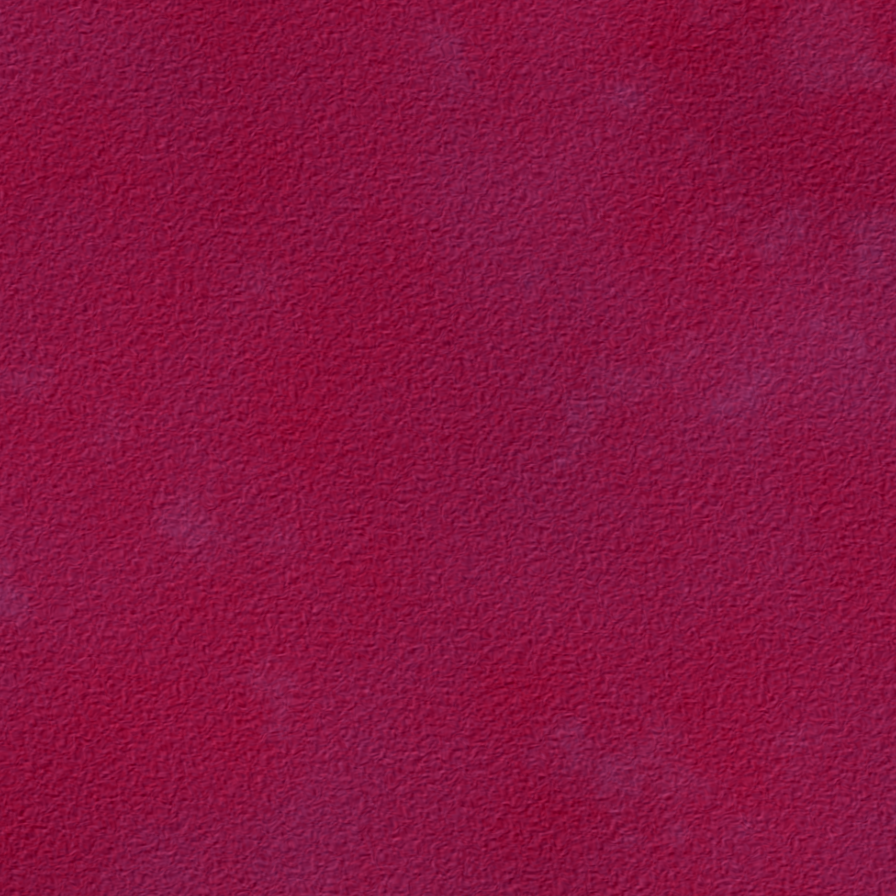
Write a Shadertoy shader that draws this texture.

```glsl
// Crimson suede-like paper: a fine embossed grain, slightly wider than tall,
// is lit from the upper left over soft red and plum clouds.
// Pale smudges, one round stain and two faint creases age the surface.

const vec3 CRIMSON = vec3(0.540, 0.074, 0.246);
const vec3 GRAIN_LIGHT = vec3(0.145, 0.098, 0.108);
const vec3 PLUM_SHIFT = vec3(-0.048, 0.090, 0.120);
const vec3 CLOUD_LIGHT = vec3(0.075, 0.020, 0.030);
const vec3 SMUDGE_TINT = vec3(-0.005, 0.075, 0.085);

// Integer hash of a lattice cell, from 0 to 1.
float hash(ivec2 cell, uint seed) {
    uvec2 q = uvec2(cell) * uvec2(1597u, 3812u) + seed * 7919u;
    uint h = (q.x ^ (q.y << 7u)) * 747796u + q.y * 28657u;
    h = (h ^ (h >> 15u)) * 2246822u + 40503u;
    h = (h ^ (h >> 13u)) * 326648u + (h >> 9u);
    h ^= h >> 16u;
    return float(h & 65535u) / 65535.0;
}

float valueNoise(vec2 p, uint seed) {
    ivec2 cell = ivec2(floor(p)) + 512;
    vec2 f = fract(p);
    f = f * f * f * (f * (f * 6.0 - 15.0) + 10.0);
    float low = mix(hash(cell, seed), hash(cell + ivec2(1, 0), seed), f.x);
    float high = mix(hash(cell + ivec2(0, 1), seed), hash(cell + ivec2(1, 1), seed), f.x);
    return mix(low, high, f.y);
}

float fbm(vec2 p, uint seed) {
    float sum = 0.0;
    float weight = 0.5;
    for (uint octave = 0u; octave < 5u; octave++) {
        sum += weight * valueNoise(p, seed + octave);
        p = mat2(1.6, 1.2, -1.2, 1.6) * p + 3.7;
        weight *= 0.5;
    }
    return sum / 0.97;
}

// Slope of a grain layer toward the light; positive where it is lit.
float relief(vec2 uv, vec2 frequency, uint seed) {
    vec2 p = uv * frequency;
    vec2 towardLight = vec2(-0.28, 0.42);
    return valueNoise(p - towardLight, seed) - valueNoise(p + towardLight, seed);
}

// Soft line centred on zero distance.
float crease(float distance, float width) {
    return exp(-distance * distance / (width * width));
}

void mainImage(out vec4 fragColor, in vec2 fragCoord) {
    vec2 uv = fragCoord / iResolution.y;

    // Embossed grain, tilted and bent slightly so that its rows do not line up.
    vec2 bend = vec2(valueNoise(uv * 80.0, 11u), valueNoise(uv * 80.0, 12u)) - 0.5;
    vec2 grainUv = uv + bend * 0.004;
    vec2 tiltedUv = mat2(0.97, -0.24, 0.24, 0.97) * grainUv;
    float grain = 0.65 * relief(grainUv, vec2(185.0, 255.0), 21u)
                + 0.60 * relief(tiltedUv, vec2(290.0, 380.0), 22u);
    float fleck = valueNoise(tiltedUv * vec2(230.0, 290.0), 23u) - 0.5;

    // Broad clouds of brightness and hue.
    float plum = fbm(uv * 5.0, 31u) - 0.5;
    float cloud = fbm(uv * 3.5 + 5.0, 41u) - 0.5;

    // Pale smudges and a round stain.
    float smudge = smoothstep(0.64, 0.85, fbm(uv * vec2(10.0, 12.0), 51u));
    float stainRadius = length(uv - vec2(0.92, 0.95)) + 0.012 * plum;
    float stain = 1.0 - smoothstep(0.045, 0.065, stainRadius);
    stain *= 0.4 + 0.5 * fbm(uv * 20.0, 61u);

    // Faint vertical and horizontal creases.
    float creases = crease(uv.x - 0.76, 0.004) + 0.6 * crease(uv.y - 0.34, 0.004);

    vec3 color = CRIMSON;
    color += GRAIN_LIGHT * grain;
    color += PLUM_SHIFT * (plum * 0.95 + fleck * 0.45);
    color += CLOUD_LIGHT * cloud;
    color += SMUDGE_TINT * (0.6 * smudge + 0.7 * stain + 0.12 * creases);
    fragColor = vec4(clamp(color, 0.0, 1.0), 1.0);
}
```
